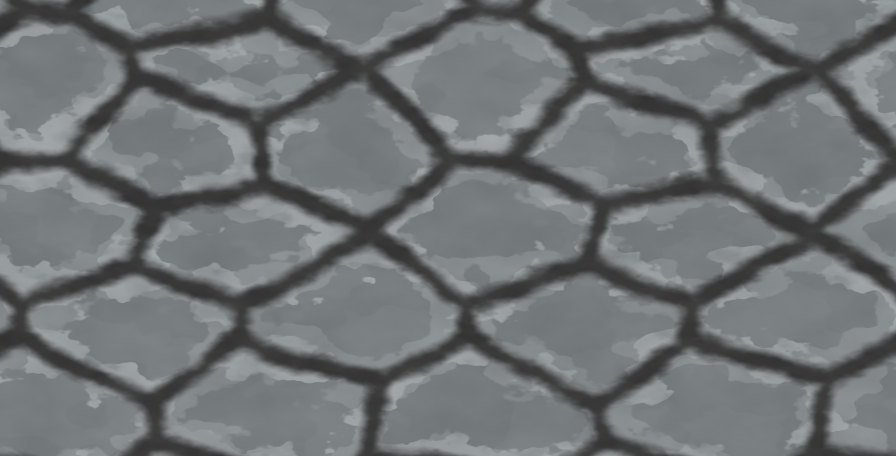
Give the GLSL for this texture, as a Shadertoy shader.

```glsl
// Painted wall of long, lozenge-like grey stones with dark slanted joints and pale chipped rims.

const vec3 JOINT_DARK = vec3(0.225, 0.227, 0.224);
const vec3 STONE_GREY = vec3(0.468, 0.488, 0.498);
const vec3 CHIP_LIGHT = vec3(0.532, 0.553, 0.563);
const vec3 RIM_PALE   = vec3(0.612, 0.632, 0.642);
const float COLUMNS = 2.0;      // stones across one repeat
const float REPEATS = 2.0;      // repeats across the canvas
const float ROWS = 5.5;
const float ROW_WEIGHT = 0.59;  // lower values slant the joints more

float hash(vec2 p) {
    return fract(sin(dot(p, vec2(127.1, 311.7))) * 43758.5453);
}

float noise(vec2 p) {
    vec2 i = floor(p), f = fract(p);
    f = f * f * (3.0 - 2.0 * f);
    return mix(mix(hash(i), hash(i + vec2(1, 0)), f.x),
               mix(hash(i + vec2(0, 1)), hash(i + vec2(1, 1)), f.x), f.y);
}

float fbm(vec2 p) {
    float sum = 0.0, amp = 0.533;
    for (int k = 0; k < 4; k++) {
        sum += amp * noise(p);
        p = mat2(1.6, 1.2, -1.2, 1.6) * p + 7.3;
        amp *= 0.5;
    }
    return sum;
}

float smoothMin(float a, float b, float k) {
    float h = max(k - abs(a - b), 0.0) / k;
    return min(a, b) - h * h * k * 0.25;
}

// Jittered centre of a stone; odd rows are shifted by half a stone.
vec2 stoneCentre(vec2 cell) {
    vec2 id = vec2(mod(cell.x, COLUMNS), cell.y) + 3.0;
    vec2 jitter = vec2(hash(id), hash(id + 41.7));
    return cell + vec2(0.5, 0.7) * jitter + vec2(0.5 * mod(cell.y, 2.0), 0.12);
}

// Distance to the nearest joint (x) and a random value per stone (y).
vec2 stones(vec2 uv, vec2 scale) {
    vec2 metric = vec2(1.0, ROW_WEIGHT);
    vec2 p = uv * scale, base = floor(p);
    vec2 nearest = vec2(0.0), home = base;
    float best = 1e3;
    for (int j = -3; j <= 3; j++)
    for (int i = -2; i <= 2; i++) {
        vec2 cell = base + vec2(i, j);
        vec2 r = (stoneCentre(cell) - p) * metric;
        if (dot(r, r) < best) { best = dot(r, r); nearest = r; home = cell; }
    }
    float edge = 1.0;
    for (int j = -3; j <= 3; j++)
    for (int i = -2; i <= 2; i++) {
        vec2 r = (stoneCentre(home + vec2(i, j)) - p) * metric;
        vec2 gap = r - nearest;
        if (dot(gap, gap) > 1e-5) {
            vec2 n = normalize(gap);
            float d = dot(0.5 * (r + nearest), n) / length(n * scale * metric);
            edge = smoothMin(edge, d, 0.012);
        }
    }
    return vec2(edge, hash(vec2(mod(home.x, COLUMNS), home.y) + 9.1));
}

// Ragged band along the rim of a stone, crisp on its inner side.
float chippedBand(float edge, float reach, float ragged) {
    float inside = reach + 0.17 * (ragged - 0.5) - edge;
    return smoothstep(-0.003, 0.008, inside);
}

void mainImage(out vec4 fragColor, in vec2 fragCoord) {
    vec2 uv = fragCoord / iResolution.y;
    float aspect = iResolution.x / iResolution.y;
    vec2 scale = vec2(COLUMNS * REPEATS / aspect, ROWS);

    // Hand-drawn wobble of the joints
    vec2 wobble = vec2(fbm(uv * 8.0), fbm(uv * 8.0 + 31.0)) - 0.5;
    vec2 stone = stones(uv + 0.03 * wobble, scale);
    float edge = stone.x;
    vec2 q = uv + 5.0 * stone.y;

    // Stone face with faint flat patches
    float mottle = fbm(q * vec2(10.0, 16.0));
    float patches = smoothstep(0.49, 0.54, fbm(q * vec2(6.0, 10.0) + 17.0));
    vec3 color = STONE_GREY + 0.06 * (mottle - 0.5) + 0.014 * (patches - 0.5);

    // Chipped layers, lighter toward the rim, fading in places
    float chip = chippedBand(edge, 0.049, fbm(q * vec2(10.0, 17.0) + 53.0));
    float rim = chippedBand(edge, 0.035, fbm(q * vec2(12.0, 21.0) + 71.0));
    float wear = smoothstep(0.25, 0.6, fbm(q * vec2(13.0, 24.0) + 90.0));
    color = mix(color, CHIP_LIGHT + 0.10 * (mottle - 0.5), 0.92 * chip);
    color = mix(color, RIM_PALE + 0.09 * (mottle - 0.5), mix(0.4, 0.95, wear) * rim);

    // Soft dark joints with brushed, uneven sides
    float brush = fbm(uv * vec2(16.0, 34.0) + 11.0) - 0.5;
    float cover = 1.0 - smoothstep(0.005, 0.034, edge + 0.022 * brush);
    color = mix(color, JOINT_DARK + 0.08 * brush, cover);

    fragColor = vec4(color, 1.0);
}
```
